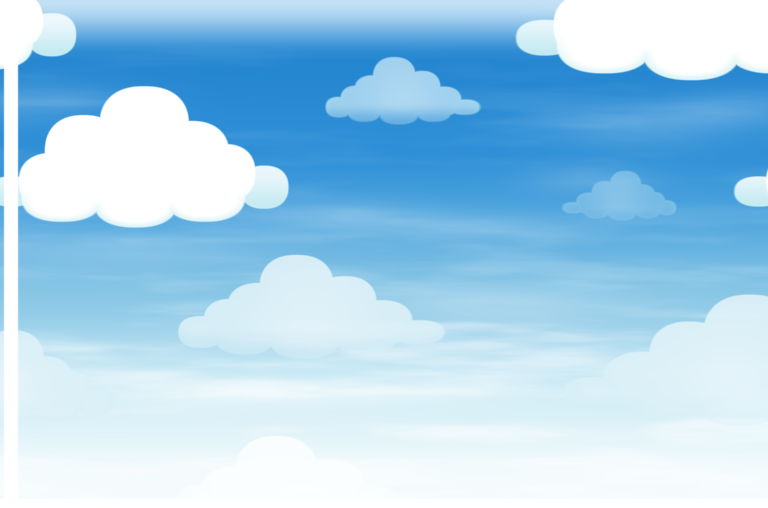
Write a Shadertoy shader that draws this texture.

```glsl
// Layered cartoon clouds over a hazy blue sky with a white frame edge.

const vec3 WHITE = vec3(1.0);
const vec3 PALE_CYAN = vec3(0.79, 0.93, 0.95);

float hash(vec2 p) {
    vec3 q = fract(vec3(p.xyx) * 0.1031);
    q += dot(q, q.yzx + 33.33);
    return fract((q.x + q.y) * q.z);
}

float noise(vec2 p) {
    vec2 i = floor(p), f = fract(p);
    f = f * f * (3.0 - 2.0 * f);
    return mix(mix(hash(i), hash(i + vec2(1, 0)), f.x),
               mix(hash(i + vec2(0, 1)), hash(i + vec2(1, 1)), f.x), f.y);
}

float fbm(vec2 p) {
    float sum = 0.0, gain = 0.5;
    for (int i = 0; i < 4; i++) {
        sum += gain * noise(p);
        p = p * 2.03 + 7.1;
        gain *= 0.5;
    }
    return sum;
}

// Approximate distance to a squarish ellipse: centre xy, radii zw
float lobe(vec2 p, vec4 e) {
    vec2 d = pow(abs(p - e.xy) / e.zw, vec2(2.35));
    return (pow(d.x + d.y, 1.0 / 2.35) - 1.0) * min(e.z, e.w);
}

// Wide stepped cloud, half width 1, base at y = 0
float tieredCloud(vec2 p) {
    vec4 lobes[11] = vec4[11](
        vec4(-0.11, 0.53, 0.28, 0.25), vec4(-0.38, 0.39, 0.25, 0.18),
        vec4(0.25, 0.41, 0.24, 0.21), vec4(-0.60, 0.28, 0.21, 0.17),
        vec4(0.52, 0.27, 0.24, 0.17), vec4(-0.83, 0.20, 0.17, 0.12),
        vec4(0.80, 0.20, 0.20, 0.09), vec4(-0.50, 0.16, 0.22, 0.13),
        vec4(-0.05, 0.14, 0.26, 0.14), vec4(0.40, 0.16, 0.23, 0.13),
        vec4(0.0, 0.27, 0.72, 0.17));
    float d = 9.0;
    for (int i = 0; i < 11; i++) d = min(d, lobe(p, lobes[i]));
    return d;
}

// Tall body whose side lobes are drawn separately
float puffyCloud(vec2 p) {
    vec4 lobes[9] = vec4[9](
        vec4(0.0, 0.71, 0.31, 0.27), vec4(-0.42, 0.52, 0.27, 0.26),
        vec4(0.32, 0.50, 0.27, 0.24), vec4(-0.62, 0.32, 0.25, 0.20),
        vec4(0.55, 0.38, 0.22, 0.20), vec4(-0.57, 0.21, 0.28, 0.17),
        vec4(-0.06, 0.18, 0.29, 0.18), vec4(0.42, 0.22, 0.28, 0.18),
        vec4(0.0, 0.38, 0.70, 0.26));
    float d = 9.0;
    for (int i = 0; i < 9; i++) d = min(d, lobe(p, lobes[i]));
    return d;
}

float fill(float d, float blur) { return 1.0 - smoothstep(-blur, blur, d); }

vec3 skyGradient(float y) {
    vec3 c = mix(vec3(0.96, 0.985, 0.99), vec3(0.80, 0.92, 0.96), smoothstep(0.03, 0.27, y));
    c = mix(c, vec3(0.54, 0.78, 0.90), smoothstep(0.23, 0.43, y));
    c = mix(c, vec3(0.33, 0.66, 0.87), smoothstep(0.40, 0.58, y));
    c = mix(c, vec3(0.18, 0.56, 0.84), smoothstep(0.53, 0.72, y));
    c = mix(c, vec3(0.15, 0.53, 0.82), smoothstep(0.72, 0.86, y));
    return mix(c, vec3(0.76, 0.88, 0.96), smoothstep(0.88, 1.0, y));
}

// Broad soft streaks: centre xy, radii zw
float haze(vec2 p) {
    vec4 streaks[9] = vec4[9](
        vec4(0.07, 0.80, 0.18, 0.04), vec4(0.68, 0.575, 0.18, 0.035),
        vec4(1.27, 0.745, 0.20, 0.04), vec4(1.16, 0.645, 0.13, 0.03),
        vec4(0.24, 0.51, 0.30, 0.035), vec4(0.95, 0.555, 0.20, 0.03),
        vec4(0.98, 0.405, 0.22, 0.035), vec4(0.55, 0.22, 0.45, 0.035),
        vec4(1.45, 0.79, 0.14, 0.035));
    float sum = 0.0;
    for (int i = 0; i < 9; i++) {
        vec2 d = (p - streaks[i].xy) / streaks[i].zw;
        sum += exp(-dot(d, d));
    }
    return sum;
}

// place = centre x, base y, half width; stretch scales height, flip is -1 or 1
vec3 addTiered(vec3 col, vec2 p, vec3 place, float stretch, float flip, vec3 tint, float alpha, float px) {
    vec2 q = (p - place.xy) / (place.z * vec2(flip, stretch));
    float d = tieredCloud(q);
    float rim = smoothstep(-0.07, 0.0, d);
    vec3 shade = mix(tint, PALE_CYAN, 0.3 * rim * smoothstep(0.5, 0.1, q.y));
    shade = mix(shade, WHITE, 0.25 * exp(-6.0 * dot(q - vec2(0.0, 0.3), q - vec2(0.0, 0.3))));
    float fade = mix(0.45, 1.0, smoothstep(0.0, 0.25, q.y));
    return mix(col, shade, fill(d, px / place.z) * alpha * fade);
}

vec3 addPuffy(vec3 col, vec2 p, vec3 place, float px) {
    vec2 q = (p - place.xy) / place.z;
    float blur = px / place.z;
    float side = min(lobe(q, vec4(0.83, 0.28, 0.17, 0.15)), lobe(q, vec4(-0.92, 0.25, 0.17, 0.105)));
    vec3 sideTint = mix(PALE_CYAN, vec3(0.94, 0.98, 0.99), smoothstep(0.12, 0.40, q.y));
    col = mix(col, sideTint, fill(side, blur) * 0.96);
    float d = puffyCloud(q);
    float rim = smoothstep(-0.05, 0.0, d) * smoothstep(0.35, 0.0, q.y);
    return mix(col, mix(WHITE, PALE_CYAN, 0.65 * rim), fill(d, blur));
}

void mainImage(out vec4 fragColor, in vec2 fragCoord) {
    vec2 p = fragCoord / iResolution.y;
    float px = 1.0 / iResolution.y;

    // Sky, broad haze and fine wisps
    vec3 col = skyGradient(p.y);
    float wisps = fbm(vec2(p.x * 3.0 + p.y * 2.0, p.y * 26.0));
    float low = smoothstep(0.60, 0.25, p.y);
    col = mix(col, WHITE, clamp(haze(p) * mix(0.17, 0.40, low) * (0.5 + wisps), 0.0, 0.8));
    col = mix(col, WHITE, smoothstep(0.42, 0.8, wisps) * mix(0.08, 0.5, low));

    // Translucent clouds
    vec3 ice = vec3(0.86, 0.94, 0.97);
    col = addTiered(col, p, vec3(0.793, 0.755, 0.152), 1.12, 1.0, vec3(0.69, 0.86, 0.95), 0.86, px);
    col = addTiered(col, p, vec3(1.219, 0.566, 0.112), 1.12, -1.0, vec3(0.56, 0.79, 0.92), 0.62, px);
    col = addTiered(col, p, vec3(0.613, 0.294, 0.262), 1.0, 1.0, ice, 0.93, px);
    col = addTiered(col, p, vec3(1.440, 0.162, 0.331), 1.0, -1.0, ice, 0.93, px);
    col = addTiered(col, p, vec3(0.0, 0.162, 0.223), 1.08, -1.0, ice, 0.9, px);
    col = addTiered(col, p, vec3(0.576, -0.083, 0.288), 1.0, 1.0, vec3(0.985, 0.995, 1.0), 0.9, px);

    // Opaque white clouds
    col = addPuffy(col, p, vec3(0.284, 0.552, 0.284), px);
    col = addPuffy(col, p, vec3(1.755, 0.552, 0.284), px);
    col = addPuffy(col, p, vec3(-0.134, 0.852, 0.284), px);
    col = addPuffy(col, p, vec3(1.381, 0.842, 0.335), px);

    // White frame: left bar and bottom strip
    float bar = fill(abs(p.x - 0.0217) - 0.0138, px);
    float strip = fill(p.y - 0.018, px);
    fragColor = vec4(mix(col, WHITE, max(bar, strip)), 1.0);
}
```
